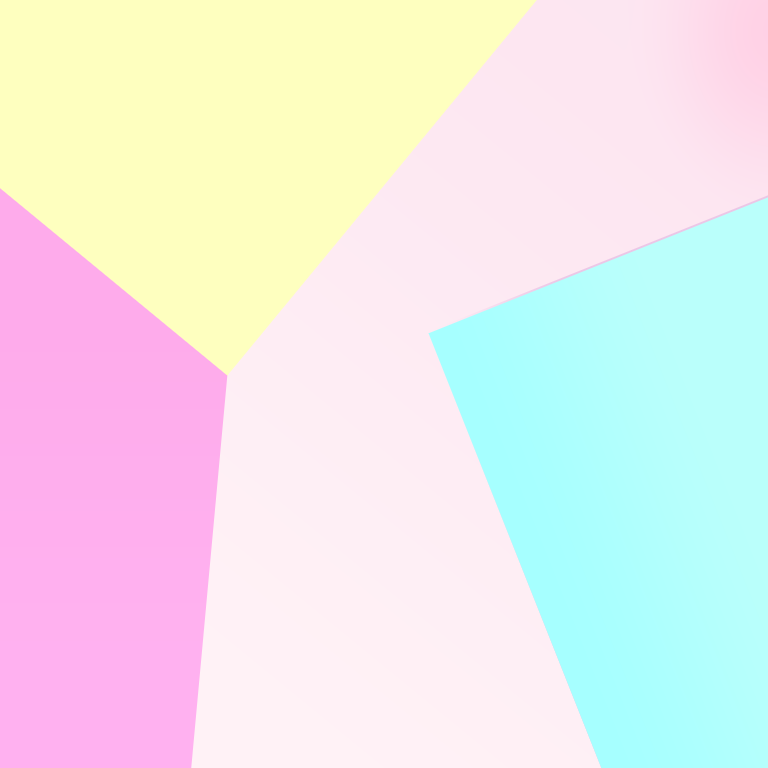
Reproduce this background procedurally as a WebGL 2 fragment shader.

```glsl
#version 300 es
precision highp float;

uniform vec2 u_resolution;
out vec4 fragColor;

// Signed distance to the line a-b, positive on its left
float leftOf(vec2 p, vec2 a, vec2 b) {
    vec2 d = normalize(b - a);
    return dot(p - a, vec2(-d.y, d.x));
}

// Antialiased coverage of a signed distance, positive inside
float cover(float dist) {
    return clamp(dist * u_resolution.y + 0.5, 0.0, 1.0);
}

void main() {
    vec2 p = gl_FragCoord.xy / u_resolution;

    // Blush backdrop, palest at the lower left
    float rise = dot(p, vec2(0.45, 0.55));
    vec3 color = mix(vec3(1.0, 0.95, 0.965), vec3(0.99, 0.9, 0.945), smoothstep(0.1, 0.95, rise));

    // Rosy glow at the upper right
    float glow = 1.0 - smoothstep(0.0, 0.2, length((p - vec2(1.01, 0.96)) * vec2(1.0, 0.75)));
    color = mix(color, vec3(1.0, 0.82, 0.9), glow);

    // Aqua sheet with a thin shaded upper edge
    vec2 corner = vec2(0.558, 0.566);
    float aquaSide = leftOf(p, corner, vec2(0.783, 0.0));
    float aquaTop = leftOf(p, vec2(1.0, 0.743), corner);
    float shade = cover(min(aquaSide, aquaTop + 0.0025)) * smoothstep(0.56, 0.75, p.x);
    color = mix(color, vec3(0.9, 0.74, 0.89), shade * 0.75);
    vec3 aqua = mix(vec3(0.65, 1.0, 1.0), vec3(0.73, 1.0, 0.985), smoothstep(0.0, 0.32, aquaSide));
    color = mix(color, aqua, cover(min(aquaSide, aquaTop)));

    // Pink sheet
    vec2 joint = vec2(0.296, 0.511);
    vec3 pink = mix(vec3(1.0, 0.695, 0.94), vec3(0.995, 0.67, 0.92), smoothstep(0.1, 0.65, p.y));
    color = mix(color, pink, cover(leftOf(p, vec2(0.249, 0.0), joint)));

    // Yellow sheet, lying over the pink one
    float yellow = min(leftOf(p, vec2(0.0, 0.755), joint), leftOf(p, joint, vec2(0.699, 1.0)));
    color = mix(color, vec3(0.995, 1.0, 0.75), cover(yellow));

    fragColor = vec4(color, 1.0);
}
```
